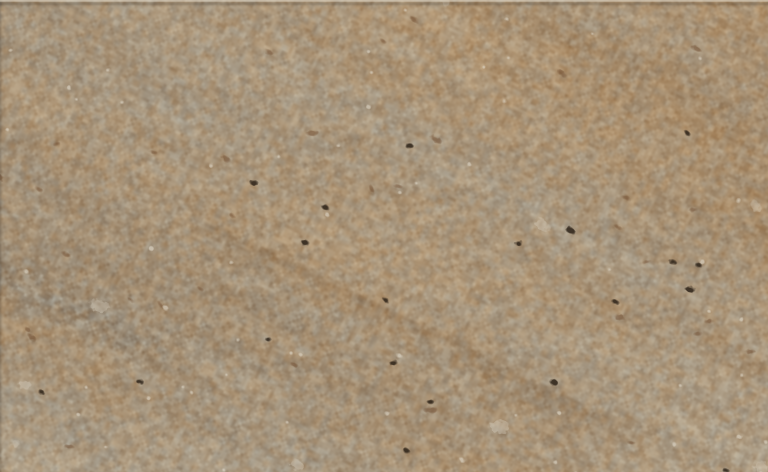
Write a WebGL 1 fragment shader that draws this texture.

```glsl
precision highp float;
uniform vec2 u_resolution;

// Colours
const vec3 STONE = vec3(0.655, 0.576, 0.471);
const vec3 TONE_STEP = vec3(0.040, 0.049, 0.053);
const vec3 WARM_STEP = vec3(0.016, -0.002, -0.020);
const vec3 DARK_SPECK = vec3(0.17, 0.13, 0.09);
const vec3 RUST_SPECK = vec3(0.43, 0.29, 0.18);
const vec3 PALE_SPECK = vec3(0.86, 0.83, 0.77);

// Bedding, in canvas heights
const vec2 BED_DIR = vec2(0.90, -0.44);
const float VEIN_POS = 0.670;
const float VEIN_START = 0.05;
const float VEIN_END = 1.25;
const float DUSK_POS = 0.370;

// Grain, in cells per canvas height
const float COARSE_GRAIN = 85.0;
const float FINE_GRAIN = 155.0;
const float COARSE_AMOUNT = 2.0;
const float FINE_AMOUNT = 1.7;
const float WARM_AMOUNT = 2.6;

float hash(vec2 p) {
  return fract(sin(dot(p, vec2(127.1, 311.7))) * 43758.5);
}

float noise(vec2 p) {
  vec2 i = floor(p);
  vec2 f = fract(p);
  f = f * f * (3.0 - 2.0 * f);
  float low = mix(hash(i), hash(i + vec2(1.0, 0.0)), f.x);
  float high = mix(hash(i + vec2(0.0, 1.0)), hash(i + 1.0), f.x);
  return mix(low, high, f.y);
}

float signedNoise(vec2 p) {
  return noise(p) - 0.5;
}

float bell(float x, float width) {
  return exp(-x * x / (width * width));
}

// Coverage of scattered elongated flecks, one candidate per cell
float flecks(vec2 p, float cells, float chance, float radius, float stretch, float seed) {
  float soft = max(0.0025, 1.0 / u_resolution.y);
  vec2 home = floor(p * cells);
  float cover = 0.0;
  for (int y = -1; y <= 1; y++) {
    for (int x = -1; x <= 1; x++) {
      vec2 cell = home + vec2(float(x), float(y));
      vec2 key = cell + seed;
      vec2 centre = (cell + vec2(hash(key + 3.1), hash(key + 7.7))) / cells;
      vec2 d = p - centre;
      float turn = 1.6 * signedNoise(key * 5.3);
      d = vec2(d.x * cos(turn) - d.y * sin(turn), d.x * sin(turn) + d.y * cos(turn));
      d.x /= stretch;
      float size = radius * mix(0.45, 1.0, pow(hash(key + 11.3), 2.0));
      float ragged = size * (1.0 + 0.7 * signedNoise(p * 180.0 + seed));
      float shape = 1.0 - smoothstep(ragged - soft, ragged + soft, length(d));
      cover = max(cover, shape * step(hash(key + 19.9), chance));
    }
  }
  return cover;
}

// Broad layers, thin laminae and the long dark vein
float bedding(vec2 bed) {
  float across = bed.y + 0.012 * signedNoise(bed * vec2(4.0, 6.0));
  float tone = 0.9 * signedNoise(bed * vec2(1.3, 6.0) + 4.0);
  tone += 0.7 * signedNoise(bed * vec2(3.0, 22.0) + 9.0);
  tone += 0.4 * signedNoise(bed * vec2(5.0, 75.0));
  float reach = smoothstep(VEIN_START, VEIN_START + 0.25, bed.x)
              * (1.0 - smoothstep(VEIN_END - 0.2, VEIN_END, bed.x));
  float below = VEIN_POS - across;
  tone -= reach * 0.75 * bell(below, 0.010);
  tone -= reach * 0.65 * smoothstep(-0.008, 0.008, below) * exp(-max(below, 0.0) / 0.07);
  tone += 0.45 * bell(across - 0.77, 0.07);
  tone += 0.5 * (1.0 - smoothstep(0.12, 0.36, across));
  tone -= 0.45 * smoothstep(0.95, 1.2, across) * smoothstep(0.5, 1.2, bed.x);
  return tone;
}

void main() {
  vec2 p = gl_FragCoord.xy / u_resolution.y;
  vec2 bed = vec2(dot(p, BED_DIR), dot(p, vec2(-BED_DIR.y, BED_DIR.x)));

  // Stone body
  float grain = COARSE_AMOUNT * signedNoise(bed * COARSE_GRAIN)
              + FINE_AMOUNT * signedNoise(bed * FINE_GRAIN + 31.0);
  float dusk = bell(bed.y - DUSK_POS, 0.045) * (1.0 - smoothstep(0.05, 0.35, bed.x));
  float tone = bedding(bed) + grain * (1.0 + 0.4 * dusk) - 0.6 * dusk;
  float warm = WARM_AMOUNT * signedNoise(bed * COARSE_GRAIN * 0.8 + 57.0)
             + 1.4 * signedNoise(bed * vec2(2.0, 7.0) + 71.0);
  warm += 0.5 * smoothstep(0.9, 1.3, bed.y) - 1.2 * dusk;
  warm -= 0.6 * (1.0 - smoothstep(0.1, 0.4, bed.y));
  vec3 color = STONE + TONE_STEP * tone + WARM_STEP * warm;

  // Mineral flecks
  color = mix(color, RUST_SPECK, 0.50 * flecks(bed, 13.0, 0.14, 0.0065, 2.0, 12.0));
  color = mix(color, PALE_SPECK, 0.35 * flecks(bed, 7.0, 0.12, 0.015, 1.4, 45.0));
  color = mix(color, PALE_SPECK, 0.65 * flecks(bed, 14.0, 0.16, 0.0055, 1.1, 23.0));
  color = mix(color, DARK_SPECK, 0.85 * flecks(bed, 9.0, 0.13, 0.0075, 1.5, 68.0));

  // Pale top rim with a shaded line under it, and a shaded left rim
  float top = 1.0 - p.y;
  color *= 1.0 - 0.16 * bell(top - 0.008, 0.004) - 0.14 * bell(p.x, 0.004);
  color = mix(color, PALE_SPECK, 0.6 * (1.0 - smoothstep(0.002, 0.005, top)));

  gl_FragColor = vec4(color, 1.0);
}
```
